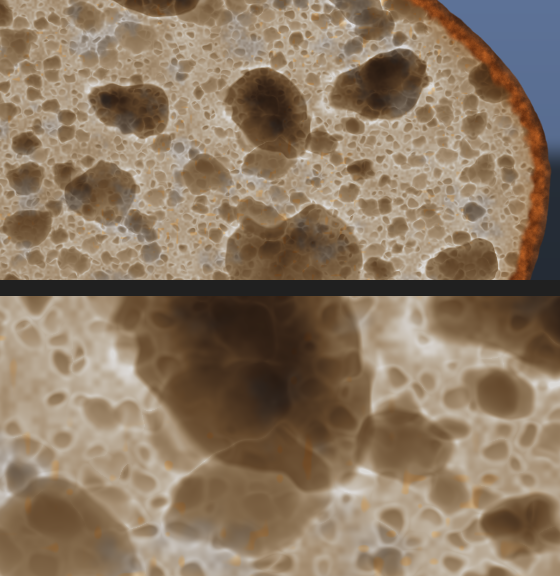
Top, the full canvas; bottom, a detail of the centre.
Give the GLSL for this texture, as a WebGL 2 fragment shader.

```glsl
#version 300 es
precision highp float;
// Cut loaf: an airy crumb with pores of many sizes, a baked crust and a slate-blue backdrop.
uniform vec2 u_resolution;
out vec4 fragColor;

vec4 hash4(vec2 p) {
  vec4 q = fract(p.xyxy * vec4(.1031, .1030, .0973, .1099));
  q += dot(q, q.wzxy + 33.33);
  return fract((q.xxyz + q.yzzw) * q.zywx);
}

float noise(vec2 p) {
  vec2 i = floor(p), f = fract(p);
  f = f * f * (3. - 2. * f);
  float low = mix(hash4(i).x, hash4(i + vec2(1, 0)).x, f.x);
  float high = mix(hash4(i + vec2(0, 1)).x, hash4(i + vec2(1, 1)).x, f.x);
  return mix(low, high, f.y);
}

float fbm(vec2 p) {
  float sum = 0., amp = .53;
  for (int i = 0; i < 4; i++) {
    sum += amp * noise(p);
    p = mat2(1.6, 1.2, -1.2, 1.6) * p + 7.3;
    amp *= .5;
  }
  return sum;
}

vec2 warp(vec2 p, float freq, float amount) {
  return p + amount * (vec2(noise(p * freq), noise(p * freq + 37.)) - .5);
}

// Nearest pore on a jittered grid: signed distance, height within it, random id.
vec3 findPore(vec2 p, float cell, float stretch, vec2 radii, float fill, float seed) {
  vec2 g = p / (cell * vec2(stretch, 1.)), base = floor(g);
  float nearest = 1., second = 1., height = 0., id = 0.;
  for (int j = -1; j <= 1; j++) {
    for (int i = -1; i <= 1; i++) {
      vec2 c = base + vec2(i, j);
      vec4 h = hash4(c + seed);
      float rnd = fract(h.z * 7.3 + h.w * 3.7);
      if (rnd > fill) continue;
      vec2 q = (g - c - .5 - (h.xy - .5) * .8) * vec2(stretch, 1.);
      float a = (h.w - .5) * 1.6, r = mix(radii.x, radii.y, h.z);
      vec2 e = mat2(cos(a), -sin(a), sin(a), cos(a)) * q;
      e.x /= stretch;
      float s = (length(e) - r) * cell;
      if (s < nearest) {
        second = nearest;
        nearest = s;
        height = q.y / r;
        id = rnd / fill;
      } else second = min(second, s);
    }
  }
  // A thin membrane remains where two pores meet.
  return vec3(max(nearest, (nearest - second) * .5), height, id);
}

// Lowers the tone inside a pore and lifts it along the rim.
float carve(float tone, vec3 pore, float cell, float floorTone, float variation) {
  float inside = smoothstep(.004, -.005, pore.x);
  float bowl = smoothstep(0., -.2 * cell, pore.x);
  float rim = exp(-pow(pore.x / (.03 * cell + .004), 2.));
  float shade = floorTone + (pore.z - .5) * variation
    - .45 * clamp(pore.y, -1.2, 1.2) + .2 * (tone - 2.8);
  return mix(tone + .5 * rim, shade, inside * (.6 + .4 * bowl));
}

vec3 crumbRamp(float t) {
  vec3 c = mix(vec3(.10, .065, .045), vec3(.21, .14, .09), clamp(t + 1., 0., 1.));
  c = mix(c, vec3(.39, .28, .17), clamp(t, 0., 1.));
  c = mix(c, vec3(.53, .43, .31), clamp(t - 1., 0., 1.));
  c = mix(c, vec3(.65, .56, .45), clamp(t - 2., 0., 1.));
  c = mix(c, vec3(.75, .70, .63), clamp(t - 3., 0., 1.));
  return mix(c, vec3(.86, .85, .84), clamp(t - 4., 0., 1.));
}

vec3 crumbColor(vec2 p, float depth) {
  vec2 fine = warp(p, 45., .014), broad = warp(warp(p, 7., .09), 28., .022);
  float tone = 3.15 + 1.5 * (fbm(p * 9.) - .5) + .7 * (noise(p * 110.) - .5);
  tone += .3 * exp(-3. * dot(p - vec2(1.25, .45), p - vec2(1.25, .45)));

  // Pores from the finest foam to the wide cavities.
  tone = carve(tone, findPore(fine, .033, 1.2, vec2(.2, .5), .8, 11.), .033, 2.5, 1.);
  tone = carve(tone, findPore(fine, .068, 1.25, vec2(.2, .5), .7, 47.), .068, 2.1, 1.3);
  tone = carve(tone, findPore(warp(fine, 16., .03), .15, 1.35, vec2(.16, .48), .55, 83.), .15, 1.5, 1.6);
  vec3 cavity = findPore(broad, .42, 1.45, vec2(.14, .41), 1., 129.);
  cavity.x += .15 * smoothstep(.18, .05, depth);
  float blotches = 1.4 * (fbm(p * 14. + 5.) - .5) * smoothstep(0., -.02, cavity.x);
  tone = carve(tone, cavity, .42, .5, 1.2) + blotches;

  // Pale torn lips, cool translucent films and toasted flecks.
  float lip = exp(-pow((cavity.x - .008) / .012, 2.));
  tone += .9 * lip * smoothstep(.5, .75, noise(p * 22.));
  vec3 color = crumbRamp(tone);
  float film = smoothstep(.55, .8, fbm(p * 11. + 19.));
  color = mix(color, vec3(dot(color, vec3(.33))) * vec3(1., 1., 1.03), .45 * film);
  float fleck = smoothstep(.8, .95, noise(p * 60. + 3.)) * smoothstep(.45, .65, noise(p * 5.));
  return color * mix(vec3(1), vec3(1.1, .95, .7), .7 * fleck);
}

vec3 crustColor(vec2 p, float depth) {
  float grain = fbm(p * 45.), patches = noise(p * 16.);
  vec3 skin = mix(vec3(.27, .16, .10), vec3(.48, .34, .26), patches);
  vec3 baked = mix(vec3(.48, .24, .10), vec3(.66, .39, .18), grain);
  return mix(skin, baked, smoothstep(.004, .035, depth + .02 * (grain - .5))) * (.7 + .6 * grain);
}

void main() {
  vec2 p = gl_FragCoord.xy / u_resolution.y;

  // Depth beneath the curved outer edge of the loaf.
  float rise = p.y - .38, bend = rise > 0. ? 1.05 : .5;
  float edge = 1.965 - bend * rise * rise;
  float depth = (edge - p.x) / sqrt(1. + 4. * bend * bend * rise * rise);
  depth += .012 * (fbm(p * 18.) - .5);

  vec3 backdrop = mix(vec3(.15, .18, .22), vec3(.35, .43, .57), smoothstep(.38, .52, p.y));
  backdrop *= .94 + .1 * p.y;
  float crumb = smoothstep(.05, .078, depth + .025 * (noise(p * 30.) - .5));
  vec3 loaf = mix(crustColor(p, depth), crumbColor(p, depth), crumb);
  loaf *= mix(vec3(.93, .84, .72), vec3(1), smoothstep(.05, .16, depth));
  fragColor = vec4(mix(backdrop, loaf, smoothstep(-.003, .004, depth)), 1.);
}
```
